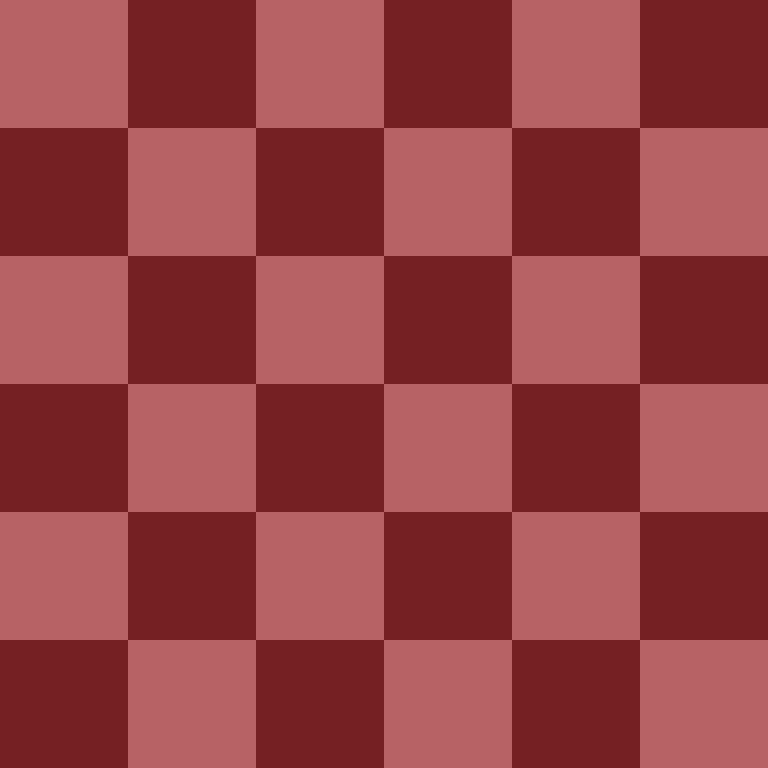
Reproduce this pattern procedurally as a WebGL 1 fragment shader.

```glsl
precision highp float;
// Checkerboard of six by six flat squares in dark and light red.

#define CELLS 6.0
#define DARK_RED vec3(0.459, 0.125, 0.133)
#define LIGHT_RED vec3(0.714, 0.380, 0.384)

uniform vec2 u_resolution;

// Square wave per axis: +1 in even cells, -1 in odd ones, averaged over one pixel.
vec2 squareWave(vec2 cellPos, vec2 pixelSize) {
  vec2 edgeDistance = 0.5 - abs(mod(cellPos + 0.5, 2.0) - 1.0);
  return clamp(2.0 * edgeDistance / pixelSize, -1.0, 1.0);
}

void main() {
  vec2 cellPos = CELLS * gl_FragCoord.xy / u_resolution;
  vec2 wave = squareWave(cellPos, CELLS / u_resolution);

  // The product of both waves alternates the squares; the lower left one is dark.
  float darkCoverage = 0.5 + 0.5 * wave.x * wave.y;
  gl_FragColor = vec4(mix(LIGHT_RED, DARK_RED, darkCoverage), 1.0);
}
```
